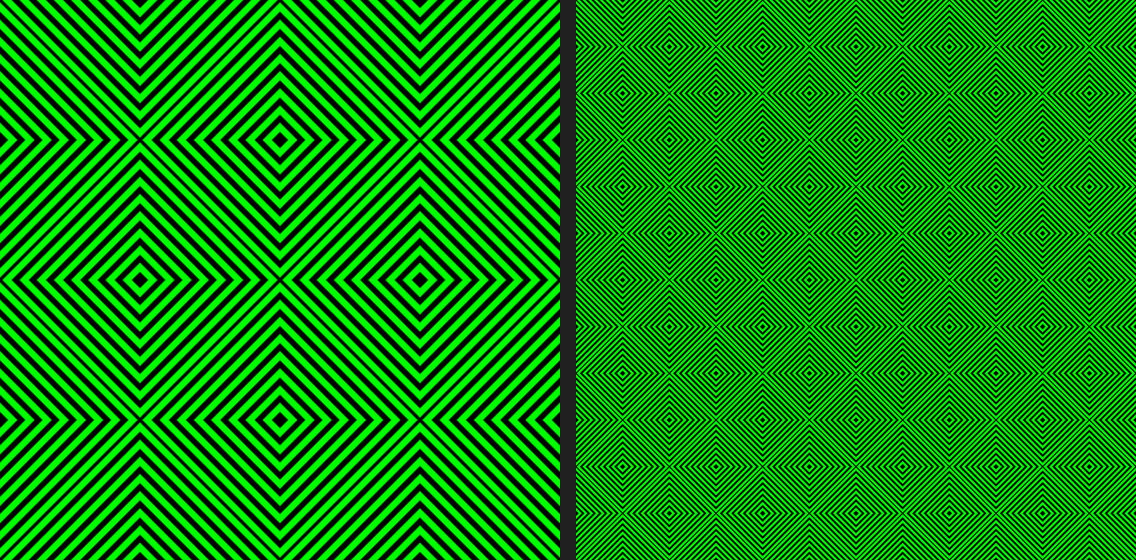
Left, the tile; right, the same tile 3 across and 3 down.
Reproduce this pattern procedurally as a WebGL 1 fragment shader.

```glsl
precision highp float;

// Nested green and black diamonds on a staggered 2 by 2 grid.
// Mirrored cell coordinates give the diamond distance to the nearest centre;
// evenly spaced rings are cut from it, leaving a thin dark seam between diamonds.

uniform vec2 u_resolution;

// Diamond (L1) distance to the nearest centre: 0 at centres, 0.5 at the seams.
float diamondDistance(vec2 cell) {
  vec2 mirrored = abs(fract(cell) - 0.5);
  return 0.5 - abs(mirrored.x - mirrored.y);
}

// Coverage of the bright bands, one per unit of phase.
float ringCoverage(float phase, float softness) {
  // The lower clamp keeps the core of each diamond solid black.
  float offset = abs(fract(max(phase, 0.25) - 0.245) - 0.5);
  return 1.0 - smoothstep(0.27 - softness, 0.27 + softness, offset);
}

void main() {
  vec2 uv = gl_FragCoord.xy / u_resolution;

  // Slightly more than eight rings fit between a centre and its seam.
  float phase = diamondDistance(uv * 2.0) * 16.3;

  // About one pixel of smoothing on each side, measured across the bands.
  float softness = min(43.5 / min(u_resolution.x, u_resolution.y), 0.23);

  vec3 black = vec3(0.0, 0.005, 0.0);
  vec3 green = vec3(0.0, 0.995, 0.0);
  gl_FragColor = vec4(mix(black, green, ringCoverage(phase, softness)), 1.0);
}
```
